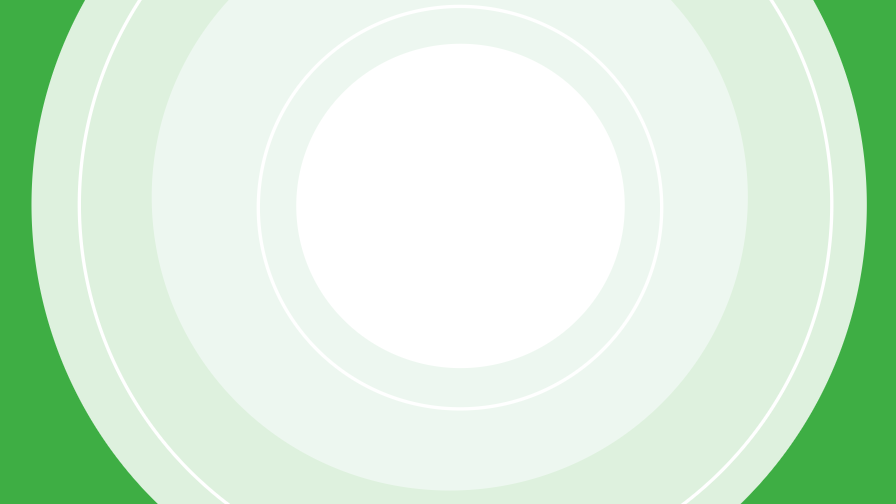
Give the GLSL for this background, as a Shadertoy shader.

```glsl
// Pale nested discs on a green field, with two thin white rings between them.
// Each shape is an ellipse distance, painted back to front with smooth edges.
// Lengths are in canvas heights, measured from the canvas centre.

const vec3 GREEN = vec3(0.243, 0.682, 0.267);
const vec3 PALE_GREEN = vec3(0.870, 0.945, 0.870);
const vec3 MINT = vec3(0.930, 0.970, 0.940);
const vec3 WHITE = vec3(1.0);
const float RING_HALF_WIDTH = 0.0033;

// Approximate signed distance to an axis-aligned ellipse
float ellipseDistance(vec2 p, vec2 centre, vec2 radii) {
    vec2 q = (p - centre) / radii;
    float scaled = length(q);
    return scaled * (scaled - 1.0) / max(length(q / radii), 1e-4);
}

// Paint colour wherever the signed distance is negative
vec3 paint(vec3 base, vec3 colour, float dist, float pixel) {
    return mix(base, colour, clamp(0.5 - dist / pixel, 0.0, 1.0));
}

vec3 paintDisc(vec3 base, vec3 colour, vec2 p, vec2 centre, vec2 radii, float pixel) {
    return paint(base, colour, ellipseDistance(p, centre, radii), pixel);
}

vec3 paintRing(vec3 base, vec3 colour, vec2 p, vec2 centre, vec2 radii, float pixel) {
    float dist = abs(ellipseDistance(p, centre, radii)) - RING_HALF_WIDTH;
    return paint(base, colour, dist, pixel);
}

void mainImage(out vec4 fragColor, in vec2 fragCoord) {
    float pixel = 1.0 / iResolution.y;
    vec2 p = (fragCoord - 0.5 * iResolution.xy) * pixel;

    // Outer disc and its ring
    vec3 colour = paintDisc(GREEN, PALE_GREEN, p, vec2(0.0023, 0.0938), vec2(0.8287), pixel);
    colour = paintRing(colour, WHITE, p, vec2(0.0150, 0.0938), vec2(0.7465), pixel);

    // Middle disc and its ring
    colour = paintDisc(colour, MINT, p, vec2(0.0035, 0.1093), vec2(0.5914, 0.5826), pixel);
    colour = paintRing(colour, WHITE, p, vec2(0.0238, 0.0880), vec2(0.4002, 0.3993), pixel);

    // Bright core
    colour = paintDisc(colour, WHITE, p, vec2(0.0248, 0.0914), vec2(0.3259, 0.3218), pixel);

    fragColor = vec4(colour, 1.0);
}
```
